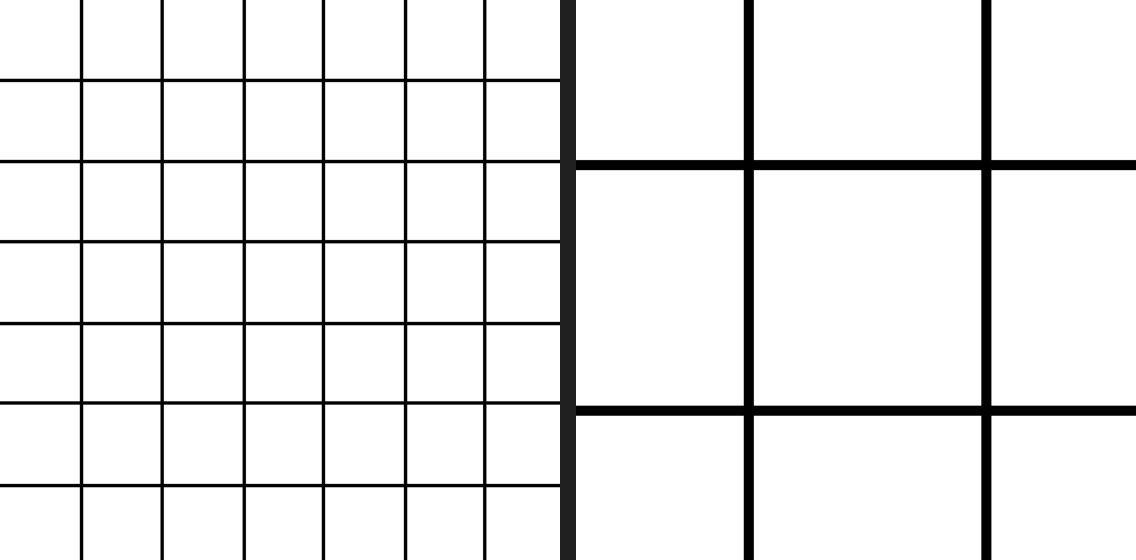
Left: the whole. Right: its middle third, enlarged.
This pattern is drawn by a WebGL 1 fragment shader. Its source:

```glsl
precision highp float;
// Black square grid on white, six lines each way with slightly uneven spacing.

uniform vec2 u_resolution;

// Centre of the k-th line on each axis: x from the left, y from the top.
vec2 lineCentre(float k) {
    float odd = mod(k, 2.0);
    float columnDrift = 0.0016 + 0.0026 * odd * step(2.0, k);
    float rowDrift = -0.0004 + (1.0 - odd) * (0.00065 * k - 0.0004);
    return 0.144 * k + vec2(columnDrift, rowDrift);
}

void main() {
    vec2 uv = gl_FragCoord.xy / u_resolution;
    uv.y = 1.0 - uv.y;

    // Distance to the nearest vertical and horizontal line.
    vec2 dist = vec2(1.0);
    for (int i = 1; i <= 6; i++) {
        dist = min(dist, abs(uv - lineCentre(float(i))));
    }

    // Ink coverage, softened over about one pixel.
    vec2 pixel = 1.0 / u_resolution;
    vec2 ink = 1.0 - smoothstep(-0.75 * pixel, 0.75 * pixel, dist - 0.003);

    gl_FragColor = vec4(vec3((1.0 - ink.x) * (1.0 - ink.y)), 1.0);
}
```
